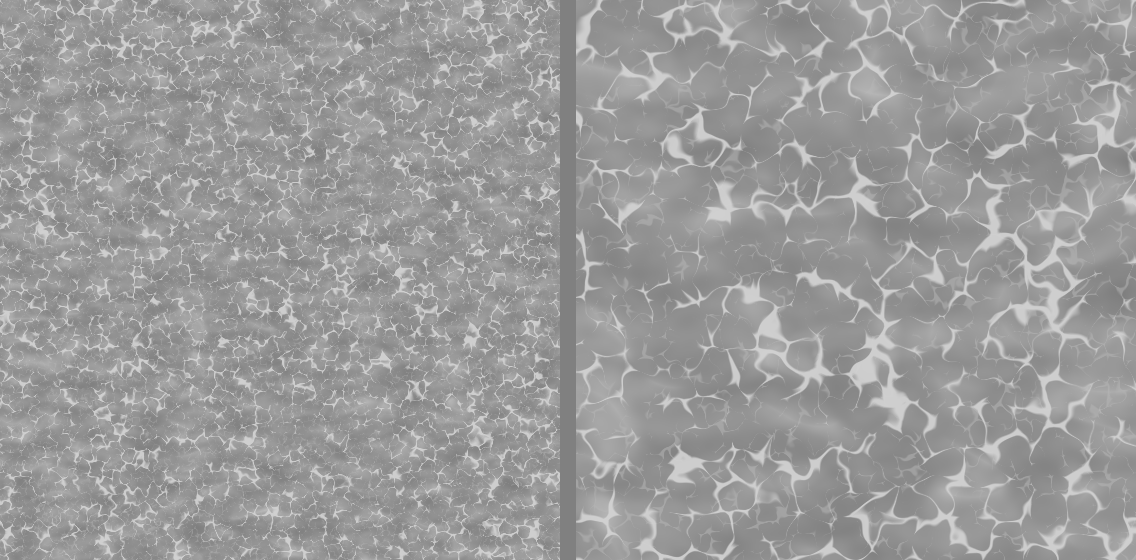
Left, the full canvas; right, a detail of the centre.
This texture is drawn by a WebGL 2 fragment shader. Its source:

```glsl
#version 300 es
precision highp float;
// Grey, softly rippled surface crossed by short, broken pale veins.
// Stretched gradient noise gives the ripples; the corners of warped
// Voronoi cells, thinned by noise, give the veins and specks.

uniform vec2 u_resolution;
out vec4 fragColor;

// Integer hash: two random values in 0..1 for a lattice cell
vec2 hash2(vec2 cell) {
    uvec2 q = uvec2(ivec2(cell) + 4096);
    uint h = q.x * 1597334673u ^ q.y * 3812015801u;
    h = (h ^ (h >> 15u)) * 2246822519u;
    h ^= h >> 13u;
    uint k = h * 3266489917u;
    k ^= k >> 16u;
    return vec2(h & 65535u, k & 65535u) / 65535.0;
}

float cornerSlope(vec2 cell, vec2 offset) {
    float angle = 6.28319 * hash2(cell).x;
    return dot(vec2(cos(angle), sin(angle)), offset);
}

float gradientNoise(vec2 p) {
    vec2 i = floor(p), f = fract(p);
    vec2 u = f * f * f * (f * (f * 6.0 - 15.0) + 10.0);
    float low = mix(cornerSlope(i, f),
                    cornerSlope(i + vec2(1, 0), f - vec2(1, 0)), u.x);
    float high = mix(cornerSlope(i + vec2(0, 1), f - vec2(0, 1)),
                     cornerSlope(i + vec2(1, 1), f - vec2(1, 1)), u.x);
    return mix(low, high, u.y);
}

// Small on cell borders, smallest where three cells meet
float cellCorners(vec2 p) {
    vec2 home = floor(p);
    vec3 nearest = vec3(9.0);
    for (int y = -2; y <= 2; y++) {
        for (int x = -2; x <= 2; x++) {
            vec2 cell = home + vec2(x, y);
            float d = length(cell + hash2(cell) - p);
            if (d < nearest.x) nearest = vec3(d, nearest.xy);
            else if (d < nearest.y) nearest = vec3(nearest.x, d, nearest.y);
            else nearest.z = min(nearest.z, d);
        }
    }
    return nearest.y - nearest.x + 0.4 * (nearest.z - nearest.x);
}

// Coverage of the veins at one cell density
float veins(vec2 p, float density, float width) {
    vec2 warp = vec2(gradientNoise(p * density * 1.3 + 31.0),
                     gradientNoise(p * density * 1.3 + 87.0));
    float d = cellCorners(p * density + 0.55 * warp);
    float w = width + 0.34 * gradientNoise(p * density * 0.6 + 13.0)
                    + 0.10 * gradientNoise(p * 7.0 + 51.0);
    float soft = max(0.09, 1.5 * density / u_resolution.y);
    return 1.0 - smoothstep(w - soft, w + soft, d);
}

// Ripples that run mostly sideways, with pale wisps on their crests
float ripples(vec2 p) {
    vec2 q = p + 0.012 * vec2(gradientNoise(p * 17.0), gradientNoise(p * 17.0 + 40.0));
    float broad = gradientNoise(q * vec2(13.0, 27.0) + 5.0);
    float medium = gradientNoise(q * vec2(27.0, 52.0) + 23.0);
    float fine = gradientNoise(q * vec2(75.0, 105.0) + 61.0);
    float crest = 1.0 - abs(gradientNoise(q * vec2(11.0, 24.0) + 71.0));
    float wisp = pow(crest, 12.0) * smoothstep(-0.1, 0.4, medium + broad);
    return 0.085 * broad + 0.06 * medium + 0.025 * fine + 0.05 * wisp;
}

void main() {
    vec2 p = gl_FragCoord.xy / u_resolution.y;
    float grey = 0.568 + ripples(p);

    // Pale haze gathers loosely around the veins
    grey += 0.05 * smoothstep(0.1, 0.5, gradientNoise(p * 30.0 + 13.0));

    // Faint small specks, then the bright veins
    grey = mix(grey, 0.72, 0.5 * veins(p + 3.0, 88.0, 0.08));
    grey = mix(grey, 0.83, 0.9 * veins(p, 50.0, 0.13));

    fragColor = vec4(vec3(grey), 1.0);
}
```
